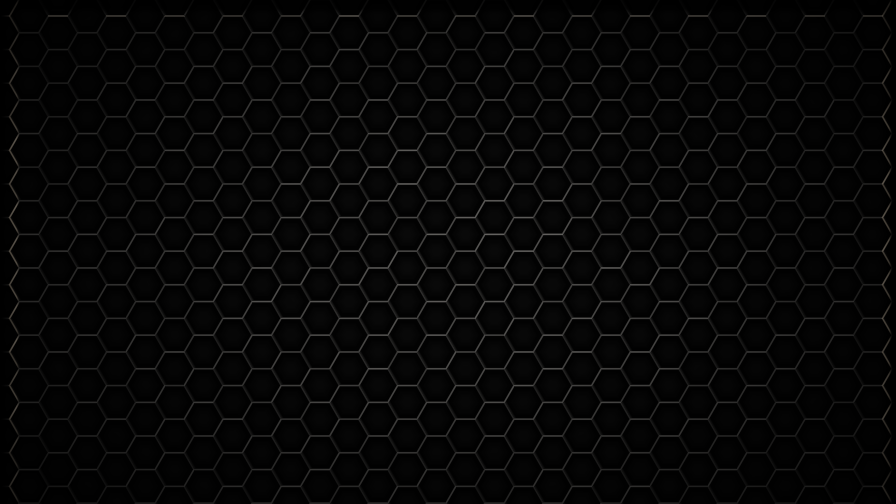
A Shadertoy shader for this pattern:

```glsl
const float ROWS = 15.0;
const float PITCH = 1.0 / ROWS;                 // flat-to-flat cell height
const float APOTHEM = 0.5 * PITCH;
const float COLUMN_STEP = 0.8660254 * PITCH;
const vec2 GRID_OFFSET = vec2(0.0347, 0.035);   // a cell centre, from mid-canvas
const float WIRE_HALF_WIDTH = 0.0016;
const float BEVEL_WIDTH = 0.0062;
const float FLAT_LIGHT = 0.40;                  // horizontal edges
const float RISING_LIGHT = 0.36;                // edges leaning right
const float FALLING_LIGHT = 0.20;               // edges leaning left
const float BEVEL_LIGHT = 0.13;
const float RIM_LIGHT = 0.24;
const float WEAR = 0.3;
const vec2 FALLOFF = vec2(1.25, 2.8);
const vec3 WIRE_TINT = vec3(1.0, 0.985, 0.96);
const vec3 RIM_TINT = vec3(1.0, 0.9, 0.76);
const vec3 FLOOR_DARK = vec3(0.007);
const vec3 FLOOR_LIGHT = vec3(0.034);

const vec2 UP = vec2(0.0, 1.0);
const vec2 UP_RIGHT = vec2(0.8660254, 0.5);
const vec2 UP_LEFT = vec2(-0.8660254, 0.5);

float hash(vec2 p) {
    vec3 q = fract(vec3(p.xyx) * 0.1031);
    q += dot(q, q.yzx + 33.33);
    return fract((q.x + q.y) * q.z);
}

// Offset from the nearest centre of a flat-topped hexagonal lattice
vec2 hexLocal(vec2 p) {
    vec2 period = vec2(2.0 * COLUMN_STEP, PITCH);
    vec2 a = mod(p + 0.5 * period, period) - 0.5 * period;
    vec2 b = mod(p, period) - 0.5 * period;
    return dot(a, a) < dot(b, b) ? a : b;
}

// Antialiased wire on the pair of edges facing a normal, worn edge by edge
float wire(vec2 local, vec2 cell, vec2 normal, float aa) {
    float along = dot(local, normal);
    float d = APOTHEM - abs(along);
    vec2 middle = cell + normal * APOTHEM * (along < 0.0 ? -1.0 : 1.0);
    vec2 edgeId = round(middle / vec2(0.5 * COLUMN_STEP, 0.25 * PITCH));
    float worn = 1.0 - WEAR * hash(edgeId + 100.0);
    return worn * (1.0 - smoothstep(WIRE_HALF_WIDTH - aa, WIRE_HALF_WIDTH + aa, d));
}

float band(float x, float low, float high, float soft) {
    return smoothstep(low - soft, low + soft, x)
         * (1.0 - smoothstep(high - soft, high + soft, x));
}

void mainImage(out vec4 fragColor, in vec2 fragCoord) {
    vec2 q = (fragCoord - 0.5 * iResolution.xy) / iResolution.y;
    float aa = 0.7 / iResolution.y;
    vec2 p = q - GRID_OFFSET;
    vec2 local = hexLocal(p);
    vec2 cell = p - local;

    // Central pool of light
    float light = exp(-dot(q * q, FALLOFF));

    // Recessed floor with a faint inner hexagon
    float reach = max(abs(local.y),
        max(abs(dot(local, UP_RIGHT)), abs(dot(local, UP_LEFT)))) / APOTHEM;
    float glow = 1.0 - smoothstep(0.2, 0.85, reach);
    glow += 0.15 * band(reach, 0.55, 0.68, 0.05);
    vec3 color = mix(FLOOR_DARK, FLOOR_LIGHT, glow) * light;

    // Broad soft bevel on the lower left wall
    float wall = APOTHEM + dot(local, UP_RIGHT);
    float bevel = 1.0 - smoothstep(0.0, BEVEL_WIDTH, wall);
    color += BEVEL_LIGHT * bevel * light * WIRE_TINT;

    // Wires, lit by direction
    float flatWire = wire(local, cell, UP, aa);
    float fallingWire = wire(local, cell, UP_RIGHT, aa);
    float risingWire = wire(local, cell, UP_LEFT, aa);
    float lit = max(FLAT_LIGHT * flatWire,
        max(RISING_LIGHT * risingWire, FALLING_LIGHT * fallingWire));
    color = max(color, lit * light * WIRE_TINT);

    // Dark border and the glints just inside it
    float inside = 1.0 - smoothstep(0.855, 0.889, abs(q.x));
    inside *= 1.0 - 0.7 * smoothstep(0.472, 0.485, q.y);
    color *= inside;
    float sideGlint = band(abs(q.x), 0.853, 0.878, 0.004) * max(risingWire, fallingWire);
    float topGlint = 0.5 * band(q.y, 0.46, 0.475, 0.003) * flatWire;
    float centred = 1.0 - 0.5 * smoothstep(0.15, 0.5, abs(q.y));
    color += RIM_LIGHT * (sideGlint * centred + topGlint * inside) * RIM_TINT;

    fragColor = vec4(color, 1.0);
}
```
